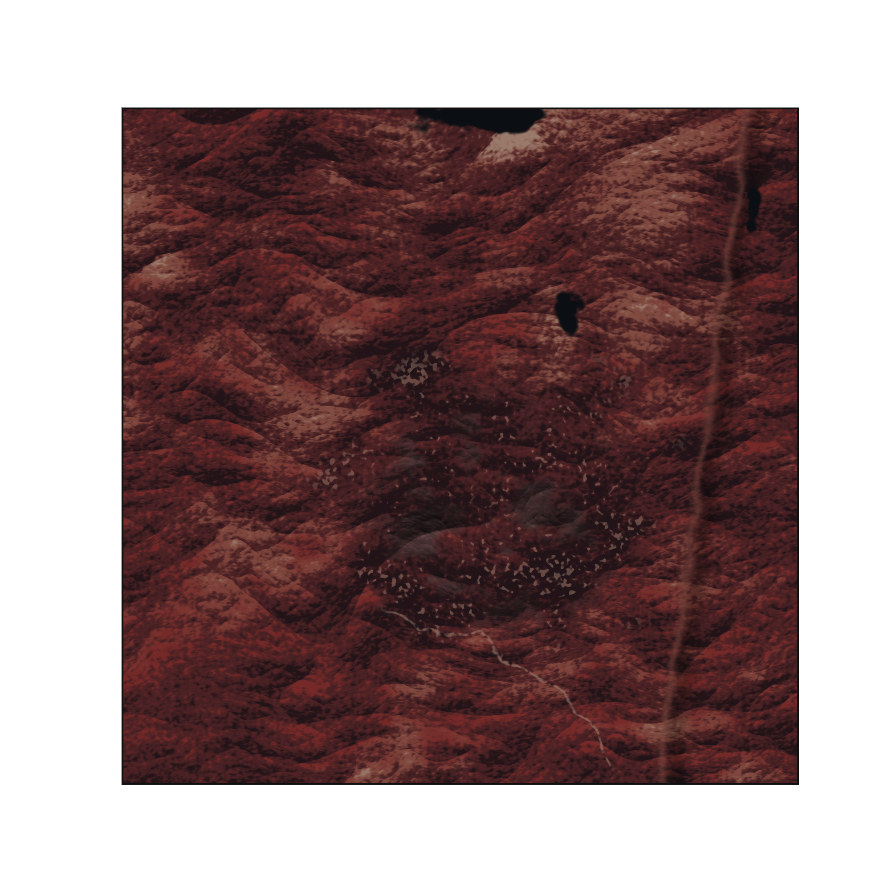
A Shadertoy shader for this texture:

```glsl
// False-colour aerial view of dark red, rugged hills, framed on a white sheet.
// A wrapped ridged height field is lit from one side; the resulting tone picks
// a ground colour, then soft masks add burnt, pale, wet and valley areas.
#define FRAME_CENTER vec2(0.5137, 0.502)
#define FRAME_HALF 0.378
#define LINE_WIDTH 0.0014
#define RIDGE_FREQ vec2(6.0, 10.0)
#define ROUGHNESS 0.42
#define RELIEF_GAIN 0.8
#define SUN_DIR vec2(0.35, -0.94)

const vec3 SHADOW = vec3(0.13, 0.075, 0.09);
const vec3 MAROON = vec3(0.29, 0.13, 0.14);
const vec3 RED    = vec3(0.46, 0.16, 0.155);
const vec3 BROWN  = vec3(0.50, 0.29, 0.25);
const vec3 TAN    = vec3(0.60, 0.48, 0.42);
const vec3 ASH    = vec3(0.21, 0.17, 0.17);
const vec3 WATER  = vec3(0.045, 0.055, 0.07);

vec2 hash2(vec2 c) {
    vec3 q = fract(c.xyx * vec3(0.1031, 0.1030, 0.0973));
    q += dot(q, q.yzx + 33.33);
    return fract((q.xx + q.yz) * q.zy) * 2.0 - 1.0;
}

// Gradient noise that repeats over the unit square
float noise(vec2 uv, vec2 freq, float seed) {
    vec2 p = uv * freq, c = floor(p), f = p - c;
    vec2 u = f * f * f * (f * (f * 6.0 - 15.0) + 10.0);
    vec2 a = mod(c, freq) + seed, b = mod(c + 1.0, freq) + seed;
    float lo = mix(dot(hash2(a), f),
                   dot(hash2(vec2(b.x, a.y)), f - vec2(1, 0)), u.x);
    float hi = mix(dot(hash2(vec2(a.x, b.y)), f - vec2(0, 1)),
                   dot(hash2(b), f - 1.0), u.x);
    return mix(lo, hi, u.y);
}

float fbm(vec2 uv, vec2 freq, float seed) {
    float sum = 0.0, amp = 1.0;
    for (int i = 0; i < 4; i++) {
        sum += amp * noise(uv, freq, seed + float(i) * 17.0);
        freq *= 2.0;
        amp *= 0.5;
    }
    return sum;
}

// Sharp-crested hills, wider than they are tall
float relief(vec2 uv) {
    vec2 freq = RIDGE_FREQ;
    float sum = 0.0, amp = 1.0;
    for (int i = 0; i < 6; i++) {
        sum -= amp * abs(noise(uv, freq, 5.0 + float(i) * 23.0));
        freq *= 2.0;
        amp *= ROUGHNESS;
    }
    return sum;
}

// Soft round area: 1 at its center, fading outwards
float area(vec2 uv, vec2 center, vec2 radius) {
    vec2 d = (uv - center) / radius;
    return exp(-dot(d, d));
}

vec3 ground(vec2 uv) {
    float broad = fbm(uv, vec2(5), 71.0);
    float patches = fbm(uv, vec2(14, 18), 113.0);
    float fine = noise(uv, vec2(128), 31.0) + 0.9 * noise(uv, vec2(220), 47.0);

    // Side light on the warped hills
    vec2 bend = vec2(noise(uv, vec2(4), 151.0), noise(uv, vec2(5, 4), 171.0));
    vec2 w = uv + 0.06 * bend;
    float stepSize = 0.0015;
    float slope = (relief(w) - relief(w + stepSize * SUN_DIR)) / (10.0 * stepSize);

    // Region masks
    vec2 fromBurn = (uv - vec2(0.55, 0.43)) / vec2(0.17, 0.15);
    float burn = 1.0 - smoothstep(0.75, 1.2, length(fromBurn) + 0.6 * patches);
    float pale = area(uv, vec2(0.55, 0.845), vec2(0.10, 0.055))
               + 0.7 * area(uv, vec2(0.62, 0.63), vec2(0.025, 0.05));
    float meadow = area(uv, vec2(0.18, 0.19), vec2(0.17, 0.15));
    float soil = smoothstep(-0.2, 0.4, broad + 0.6 * patches + 0.4 * (uv.y - 0.5));
    soil = clamp(soil + pale - meadow, 0.0, 1.0);

    // Tone to ground colour
    float calm = 1.0 - 0.4 * burn - 0.3 * meadow - 0.3 * min(pale, 1.0);
    float tone = RELIEF_GAIN * calm * slope + 1.6 * broad + 0.8 * patches
               + 1.2 * fine - 0.7 * burn + 0.6 * pale;
    vec3 col = mix(SHADOW, MAROON, smoothstep(-1.6, 0.0, tone));
    col = mix(col, mix(RED, BROWN, soil), smoothstep(-0.1, 1.4, tone));
    col = mix(col, TAN, soil * smoothstep(1.5, 3.2, tone + 1.3 * pale));

    // Ash and bare specks in the burnt area
    float ashy = burn * smoothstep(0.0, 0.35, patches + 0.5 * (0.45 - uv.y));
    col = mix(col, ASH * (1.0 + 0.3 * slope), 0.7 * ashy);
    col = mix(col, TAN, 0.5 * burn * smoothstep(0.42, 0.7, fine - patches));

    // Winding stream bed
    float k = (uv.x - 0.42) / 0.27;
    float course = 0.32 - 0.08 * k - 0.11 * k * k * k * k + 0.03 * patches;
    float steep = (0.08 + 0.44 * k * k * k) / 0.27;
    float bed = abs(uv.y - course) / sqrt(1.0 + steep * steep);
    float reach = smoothstep(0.0, 0.08, k) * (1.0 - smoothstep(0.95, 1.0, k));
    col = mix(col, TAN, 0.6 * reach * (1.0 - smoothstep(0.0005, 0.003, bed))
              * smoothstep(-0.3, 0.3, fine + 0.2));

    // Straight fault valley on the right
    float fault = uv.x - 0.72 - 0.13 * uv.y + 0.012 * patches;
    col *= 1.0 - 0.3 * exp(-pow((fault - 0.012) / 0.012, 2.0));
    col = mix(col, BROWN, 0.45 * exp(-pow(fault / 0.005, 2.0)));

    // Black water in the hollows
    float wet = area(uv, vec2(0.53, 0.872), vec2(0.09, 0.025))
              + 0.8 * area(uv, vec2(0.84, 0.78), vec2(0.015, 0.045))
              + 0.6 * area(uv, vec2(0.64, 0.66), vec2(0.03, 0.05));
    return mix(col, WATER, smoothstep(0.5, 0.65, wet + 0.9 * patches * min(wet * 2.0, 1.0)));
}

void mainImage(out vec4 fragColor, in vec2 fragCoord) {
    vec2 uv = fragCoord / iResolution.xy;
    float pixel = 1.0 / iResolution.y;
    vec2 d = abs(uv - FRAME_CENTER) - FRAME_HALF;
    float edge = max(d.x, d.y);

    // Land inside, thin dark outline, white sheet outside
    vec3 col = ground(uv);
    col = mix(col, vec3(0.06), smoothstep(-pixel, 0.0, edge + LINE_WIDTH));
    col = mix(col, vec3(1.0), smoothstep(-0.5 * pixel, 0.5 * pixel, edge));
    fragColor = vec4(clamp(col, 0.0, 1.0), 1.0);
}
```
